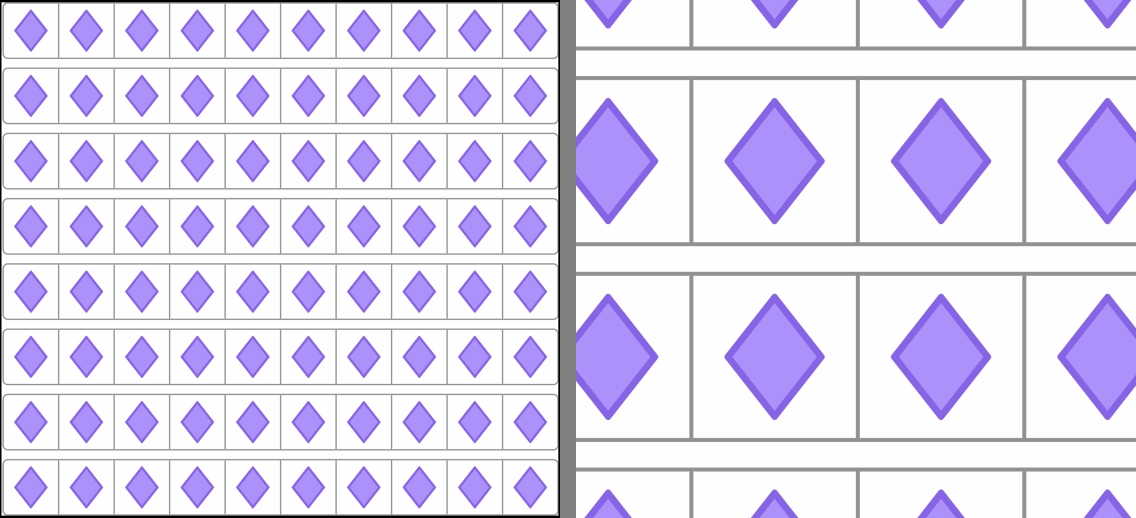
Left, the full canvas; right, a detail of the centre.
Reproduce this pattern procedurally as a Shadertoy shader.

```glsl
// Eight rounded strips of ten square cells, each cell holding an outlined violet rhombus.
// Lengths are in cell sides: strips repeat down the canvas, cells repeat along a strip,
// and signed distances give the outlines, dividers, rhombi and the thin black frame.

#define CANVAS vec2(10.092, 9.352)   // canvas size in cells
#define CELLS vec2(10.0, 8.0)        // cells per strip, strips
#define FIRST_CENTER vec2(0.557, 0.553)
#define STRIP_PITCH 1.178
#define CORNER_RADIUS 0.085
#define LINE_WIDTH 0.024
#define RHOMBUS_HALF vec2(0.306, 0.391)
#define RHOMBUS_STROKE 0.041
#define TIP_RADIUS 0.018
#define FRAME_NEAR vec2(0.027, 0.043) // left, top
#define FRAME_FAR vec2(0.030, 0.044)  // right, bottom

const vec3 PAPER = vec3(0.995, 0.995, 1.0);
const vec3 GRID_GREY = vec3(0.57);
const vec3 VIOLET_EDGE = vec3(0.53, 0.39, 0.90);
const vec3 VIOLET_FILL = vec3(0.68, 0.57, 0.98);

float roundedBox(vec2 p, vec2 halfSize, float radius) {
    vec2 q = abs(p) - halfSize + radius;
    return length(max(q, 0.0)) + min(max(q.x, q.y), 0.0) - radius;
}

// Distance to a rhombus whose tips are rounded while its sides stay in place
float roundedRhombus(vec2 p, vec2 halfSize, float radius) {
    float inradius = halfSize.x * halfSize.y / length(halfSize);
    vec2 core = halfSize * (1.0 - radius / inradius);
    vec2 q = abs(p);
    vec2 side = vec2(-core.x, core.y);
    vec2 fromTip = q - vec2(core.x, 0.0);
    float along = clamp(dot(fromTip, side) / dot(side, side), 0.0, 1.0);
    float outside = sign(q.x / core.x + q.y / core.y - 1.0);
    return outside * length(fromTip - side * along) - radius;
}

float coverage(float d, float pixel) {
    return 1.0 - smoothstep(-0.7 * pixel, 0.7 * pixel, d);
}

void mainImage(out vec4 fragColor, in vec2 fragCoord) {
    vec2 uv = fragCoord / iResolution.xy;
    vec2 p = vec2(uv.x, 1.0 - uv.y) * CANVAS;
    float pixel = max(CANVAS.x / iResolution.x, CANVAS.y / iResolution.y);

    // Nearest cell and the position within it
    vec2 pitch = vec2(1.0, STRIP_PITCH);
    vec2 cell = clamp(round((p - FIRST_CENTER) / pitch), vec2(0.0), CELLS - 1.0);
    vec2 local = p - FIRST_CENTER - cell * pitch;

    // Strip outline and the dividers between its cells
    float stripX = p.x - FIRST_CENTER.x + 0.5;
    vec2 stripHalf = vec2(0.5 * CELLS.x, 0.5);
    float outline = abs(roundedBox(vec2(stripX - stripHalf.x, local.y), stripHalf, CORNER_RADIUS));
    float divider = clamp(round(stripX), 1.0, CELLS.x - 1.0);
    float dividerLine = max(abs(stripX - divider), abs(local.y) - 0.5);
    float grid = min(outline, dividerLine) - 0.5 * LINE_WIDTH;

    // Rhombus with its stroke inside the edge
    float rhombus = roundedRhombus(local, RHOMBUS_HALF, TIP_RADIUS);

    // Frame along the canvas edges
    vec2 inset = min(p - FRAME_NEAR, CANVAS - FRAME_FAR - p);
    float frame = min(inset.x, inset.y);

    vec3 color = mix(PAPER, GRID_GREY, coverage(grid, pixel));
    color = mix(color, VIOLET_EDGE, coverage(rhombus, pixel));
    color = mix(color, VIOLET_FILL, coverage(rhombus + RHOMBUS_STROKE, pixel));
    color = mix(color, vec3(0.0), coverage(frame, pixel));
    fragColor = vec4(color, 1.0);
}
```
